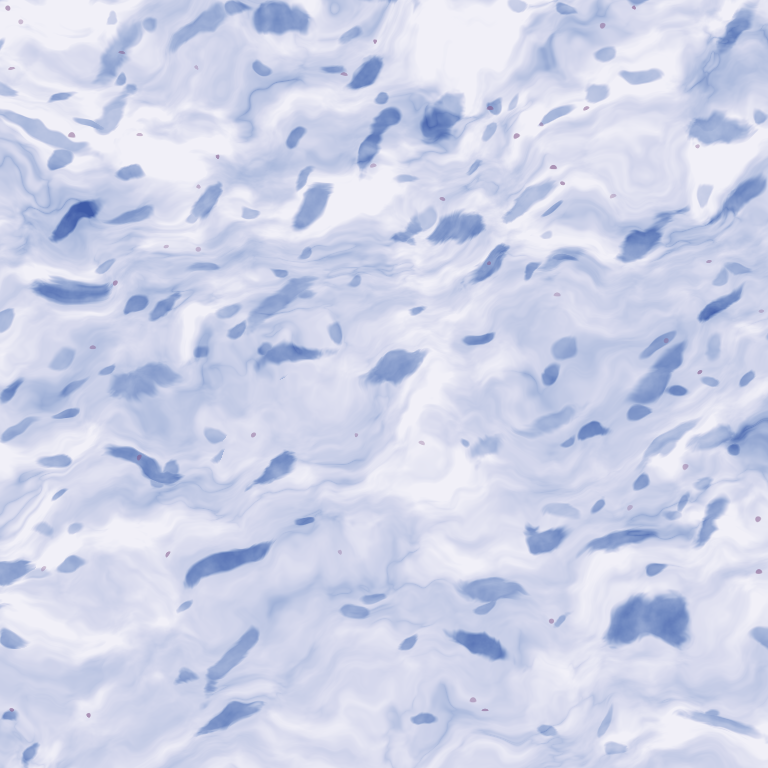
A three.js fragment shader for this texture:

```glsl
// Blue-stained tissue: pale lavender ground of streaked noise with white gaps,
// thin filaments and scattered, ragged spindle cells rising to the right.
// All layers add up to one stain depth, which a colour ramp turns into ink.
varying vec2 vUv;

const vec3 WHITE = vec3(0.975, 0.968, 0.985);
const vec3 LAVENDER = vec3(0.84, 0.85, 0.93);
const vec3 HAZE = vec3(0.66, 0.72, 0.86);
const vec3 BLUE = vec3(0.44, 0.54, 0.76);
const vec3 DEEP = vec3(0.25, 0.36, 0.66);
const vec3 PLUM = vec3(0.52, 0.36, 0.55);
const float GRAIN_ANGLE = 0.3;

float hash(vec2 p) {
  vec3 q = fract(p.xyx * 0.1031);
  q += dot(q, q.yzx + 33.33);
  return fract((q.x + q.y) * q.z);
}

vec2 hash2(vec2 p) {
  return vec2(hash(p), hash(p + 57.3));
}

vec2 rotate(vec2 p, float angle) {
  float c = cos(angle), s = sin(angle);
  return vec2(c * p.x + s * p.y, c * p.y - s * p.x);
}

float noise(vec2 p) {
  vec2 i = floor(p), f = fract(p);
  f = f * f * (3.0 - 2.0 * f);
  float low = mix(hash(i), hash(i + vec2(1.0, 0.0)), f.x);
  float high = mix(hash(i + vec2(0.0, 1.0)), hash(i + 1.0), f.x);
  return mix(low, high, f.y);
}

float fbm(vec2 p) {
  float sum = 0.0, amp = 0.53;
  for (int i = 0; i < 4; i++) {
    sum += amp * noise(p);
    p = rotate(p, 0.5) * 2.03 + 17.0;
    amp *= 0.5;
  }
  return sum;
}

// Thin lines along the middle level of a noise field.
float filaments(vec2 p, float sharpness) {
  return pow(1.0 - abs(2.0 * fbm(p) - 1.0), sharpness);
}

// Stain depth of bent ellipses, one per grid square at most; ragged shifts the rim.
float cells(vec2 p, float grid, float presence, vec2 halfSize, float ragged, float seed) {
  float depth = 0.0;
  vec2 home = floor(p * grid);
  for (int y = -1; y <= 1; y++) {
    for (int x = -1; x <= 1; x++) {
      vec2 id = home + vec2(float(x), float(y));
      vec2 key = id + seed;
      vec2 shape = hash2(key + 11.0);
      vec2 center = (id + 0.15 + 0.7 * hash2(key)) / grid;
      float angle = GRAIN_ANGLE + 1.5 * (hash(key + 23.0) - 0.5);
      vec2 local = rotate(p - center, angle) / (halfSize * mix(vec2(0.6), vec2(1.3), shape));
      local.y += (shape.x - 0.5) * local.x * local.x;
      float rim = length(local) + ragged;
      float body = 1.0 - smoothstep(0.65, 1.15, rim);
      float strength = mix(0.5, 1.0, hash(key + 37.0));
      depth = max(depth, body * strength * step(hash(key + 41.0), presence));
    }
  }
  return depth;
}

vec3 stainColor(float depth) {
  vec3 color = mix(WHITE, LAVENDER, clamp(depth / 0.22, 0.0, 1.0));
  color = mix(color, HAZE, clamp((depth - 0.22) / 0.3, 0.0, 1.0));
  color = mix(color, BLUE, clamp((depth - 0.52) / 0.34, 0.0, 1.0));
  return mix(color, DEEP, clamp((depth - 0.86) / 0.3, 0.0, 1.0));
}

void main() {
  // Warped coordinates, then turned along the grain of the tissue.
  vec2 warp = vec2(fbm(vUv * 7.0), fbm(vUv * 7.0 + 31.0)) - 0.5;
  vec2 p = vUv + 0.07 * warp;
  vec2 along = rotate(vUv + 0.16 * warp, GRAIN_ANGLE);

  // The lower part is calmer than the upper.
  float busy = smoothstep(0.1, 0.6, vUv.y + 0.9 * (fbm(vUv * 3.0 + 5.0) - 0.5));
  float contrast = mix(0.6, 1.0, busy);

  // Ground: broad streaks, white gaps and fine mottling.
  float depth = 0.235 + contrast * 0.62 * (fbm(along * vec2(9.0, 22.0)) - 0.5);
  depth += contrast * 0.3 * (fbm(along * vec2(32.0, 60.0) + 9.0) - 0.5);
  float gap = smoothstep(0.5, 0.68, fbm(along * vec2(7.0, 13.0) + 43.0));
  depth -= 0.2 * gap * contrast;

  // Filaments in patches.
  float patches = smoothstep(0.42, 0.66, fbm(along * vec2(8.0, 12.0) + 71.0));
  depth += 0.32 * patches * contrast * filaments(along * vec2(11.0, 24.0) + 3.0, 7.0);

  // Cells: a few large pale bodies, many spindles, small dark flecks.
  float ragged = 1.5 * (fbm(along * vec2(24.0, 42.0) + 13.0) - 0.5);
  float mottle = 0.75 + 0.5 * fbm(vUv * 55.0);
  float spindles = cells(p, 9.0, mix(0.35, 0.68, busy), vec2(0.044, 0.015), ragged, 3.0);
  float flecks = cells(p, 21.0, mix(0.12, 0.34, busy), vec2(0.017, 0.008), ragged, 120.0);
  float bodies = cells(p, 3.5, 0.22, vec2(0.075, 0.05), 0.6 * ragged, 210.0);
  depth = max(depth, 0.05) + mottle * max(max(0.62 * spindles, 0.5 * flecks), 0.36 * bodies);

  // Rare plum granules.
  float granules = cells(vUv, 48.0, 0.025, vec2(0.004, 0.003), 0.0, 330.0);
  gl_FragColor = vec4(mix(stainColor(depth), PLUM, 0.6 * granules), 1.0);
}
```
